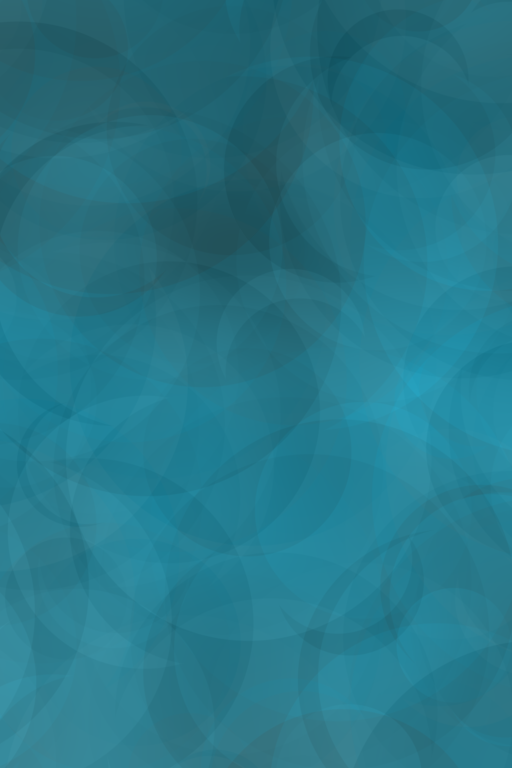
Reproduce this background procedurally as a Shadertoy shader.

```glsl
// Layered translucent teal discs and crescents over a soft vertical glow.
// Each scattered shape nudges a (tone, greyness) pair, which is turned
// into colour at the end, so overlaps form lenses, fans and thin arcs.

const int SHAPE_COUNT = 170;
const float MARGIN = 0.15;      // shapes may be centred this far off canvas
const float TAU = 6.2831853;

vec4 hash4(float n) {
    return fract(sin(n * vec4(12.99, 78.23, 39.35, 93.97) + 1.7) * 43758.55);
}

vec2 gradientAt(vec2 cell) {
    float angle = TAU * hash4(dot(cell, vec2(1.31, 7.17))).x;
    return vec2(cos(angle), sin(angle));
}

float gradientNoise(vec2 p) {
    vec2 cell = floor(p), f = fract(p);
    vec2 w = f * f * f * (f * (f * 6.0 - 15.0) + 10.0);
    vec2 e = vec2(0.0, 1.0);
    float a = dot(gradientAt(cell), f);
    float b = dot(gradientAt(cell + e.yx), f - e.yx);
    float c = dot(gradientAt(cell + e.xy), f - e.xy);
    float d = dot(gradientAt(cell + e.yy), f - e.yy);
    return mix(mix(a, b, w.x), mix(c, d, w.x), w.y);
}

float softSpot(vec2 p, vec2 centre, vec2 size) {
    vec2 q = (p - centre) / size;
    return exp(-dot(q, q));
}

float disc(vec2 p, float radius, float blur) {
    return 1.0 - smoothstep(-blur, blur, length(p) - radius);
}

// Broad light: x is tone (the green level), y is greyness.
vec2 backdrop(vec2 p, vec2 span) {
    vec2 q = p / span;
    float lit = 1.0 - smoothstep(0.46, 0.74, q.y);
    float low = 1.0 - smoothstep(0.02, 0.38, q.y);
    float pocket = softSpot(q, vec2(0.50, 0.65), vec2(0.26, 0.08));
    float glow = softSpot(q, vec2(0.44, 0.38), vec2(0.20, 0.15));
    float tone = 0.432 + 0.110 * lit - 0.050 * low - 0.050 * pocket + 0.035 * glow;
    tone += 0.055 * gradientNoise(p * 4.0 + 3.0);
    float grey = 0.045 * low - 0.012 * lit - 0.025 * glow;
    return vec2(tone, grey + 0.03 * gradientNoise(p * 3.0 + 17.0));
}

// One scattered shape: a disc or a crescent, fading along a direction.
vec2 shapeLayer(vec2 p, vec2 span, float id, float blur) {
    vec4 place = hash4(id), look = hash4(id + 311.0);
    vec2 centre = mix(vec2(-MARGIN), span + MARGIN, place.xy);
    float radius = mix(0.07, 0.27, place.z);
    float angle = TAU * place.w;
    vec2 dir = vec2(cos(angle), sin(angle));
    vec2 q = p - centre;

    float isCrescent = step(0.62, look.x);
    float bite = disc(q + dir * radius * mix(0.08, 0.5, look.y), radius, blur);
    float mask = disc(q, radius, blur) * (1.0 - isCrescent * bite);
    float fade = mix(0.3, 1.0, smoothstep(-1.0, 0.8, dot(q, dir) / radius));

    vec2 nudge = (look.zw - 0.5) * vec2(0.062, 0.040);
    return nudge * mask * fade;
}

vec3 tealColour(float tone, float grey) {
    float rise = tone - 0.38;
    return vec3(0.13 + 0.30 * rise + grey, tone, 0.43 + 1.19 * rise - 0.3 * grey);
}

void mainImage(out vec4 fragColor, in vec2 fragCoord) {
    vec2 p = fragCoord / iResolution.y;
    vec2 span = iResolution.xy / iResolution.y;
    float blur = max(0.0012, 0.8 / iResolution.y);

    vec2 shade = backdrop(p, span);
    for (int i = 0; i < SHAPE_COUNT; i++) {
        shade += shapeLayer(p, span, float(i) + 1.0, blur);
    }

    // Keep the tone and tint within the teal range.
    float tone = clamp(shade.x, 0.32, 0.63);
    float grey = clamp(shade.y, -0.07, 0.09);
    fragColor = vec4(tealColour(tone, grey), 1.0);
}
```
